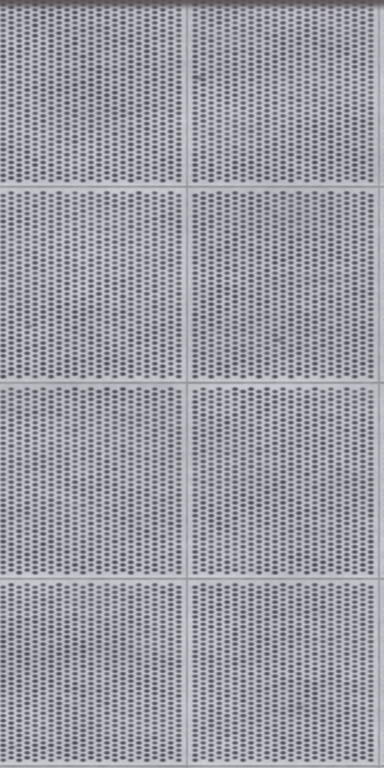
This texture is drawn by a Shadertoy shader. Its source:

```glsl
// Perforated metal cladding: two columns by four rows of pale panels with upright
// chains of staggered oval holes, soft seams, weathering and a top shadow.
// Lengths are in canvas widths; each pixel averages a small grid of samples.

const vec2 PANEL = vec2(0.5, 0.5105);        // panel pitch
const vec2 ORIGIN = vec2(-0.013, -0.018);    // corner of the lowest left panel
const float BOTTOM_SQUEEZE = 0.023;          // height lost by the lowest row
const vec2 MARGIN = vec2(0.0110, 0.0095);    // plain border around the holes
const vec2 HOLES = vec2(23.0, 36.0);         // upright chains, holes in each
const vec2 HOLE_RADIUS = vec2(0.0068, 0.0044);
const float HOLE_SOFTNESS = 0.0033;
const vec2 SEAM_HALF_WIDTH = vec2(0.0060, 0.0056);
const float SHADOW_HEIGHT = 0.030;
const int SMUDGES = 5;
const int SAMPLES = 3;

const vec3 METAL = vec3(0.752, 0.752, 0.782);
const vec3 HOLE_DARK = vec3(0.290, 0.288, 0.335);
const vec3 SEAM_GREY = vec3(0.51, 0.51, 0.54);
const vec3 SHADOW_BROWN = vec3(0.33, 0.30, 0.31);
const vec3 SMUDGE_GREY = vec3(0.30, 0.30, 0.34);

float hash(vec2 p) {
    vec3 q = fract(vec3(p.xyx) * 0.1031);
    q += dot(q, q.yzx + 33.33);
    return fract((q.x + q.y) * q.z);
}

float noise(vec2 p) {
    vec2 i = floor(p), f = fract(p);
    f = f * f * (3.0 - 2.0 * f);
    return mix(mix(hash(i), hash(i + vec2(1, 0)), f.x),
               mix(hash(i + vec2(0, 1)), hash(i + vec2(1, 1)), f.x), f.y);
}

float fbm(vec2 p) {
    return 0.55 * noise(p) + 0.30 * noise(p * 2.1 + 7.0) + 0.15 * noise(p * 4.3 + 19.0);
}

// Coverage of the oval holes at a point inside one panel
float holeMask(vec2 local, vec2 panelId, float pixel) {
    vec2 pitch = (PANEL - 2.0 * MARGIN) / (HOLES + vec2(0.0, 0.5));
    vec2 grid = (local - MARGIN) / pitch;
    float column = floor(grid.x);
    grid.y -= 0.5 * mod(column, 2.0);
    float row = floor(grid.y);
    if (row < 0.0 || row >= HOLES.y || column < 0.0 || column >= HOLES.x) return 0.0;

    float variation = hash(vec2(column, row) + panelId * 61.0 + 150.0);
    vec2 radius = HOLE_RADIUS * mix(0.92, 1.06, variation);
    vec2 offset = (fract(grid) - 0.5) * pitch;
    float dist = (length(offset / radius) - 1.0) * radius.y;
    float soft = max(HOLE_SOFTNESS, 0.3 * pixel);
    return (1.0 - smoothstep(-soft, soft, dist)) * mix(0.86, 1.0, variation);
}

vec3 cladding(vec2 p, float pixel) {
    // Panel coordinates, with the lowest row slightly shorter
    vec2 q = p - ORIGIN;
    float bottomEnd = PANEL.y + ORIGIN.y;
    q.y -= BOTTOM_SQUEEZE * max(0.0, 1.0 - p.y / bottomEnd);
    vec2 panelId = floor(q / PANEL);
    vec2 local = q - panelId * PANEL;

    // Sheet tone: panel difference, cloudy wear and faint horizontal streaks
    float tone = 0.025 * (hash(panelId + 31.0) - 0.5);
    tone += 0.08 * (fbm(p * vec2(4.0, 7.0) + 3.0) - 0.5);
    tone += 0.03 * (noise(p * vec2(5.0, 60.0) + 11.0) - 0.5);
    tone += 0.035 * (noise(p * 130.0) - 0.5);
    vec3 color = METAL + tone;

    // Holes vary in depth across the sheet and darken near its lower edge
    float depth = 0.80 + 0.26 * fbm(p * vec2(5.0, 9.0) + 40.0);
    depth += 0.10 * (1.0 - smoothstep(0.02, 0.12, local.y));
    float holes = holeMask(local, panelId, pixel);
    color = mix(color, HOLE_DARK + 0.4 * tone, holes * min(depth, 1.0));

    // Seams: a blurred grey line, with a faint highlight on the lip beside it
    vec2 seamDist = min(local, PANEL - local);
    vec2 line = 1.0 - smoothstep(vec2(0.0), SEAM_HALF_WIDTH, seamDist);
    float lip = smoothstep(0.003, 0.006, local.y) * (1.0 - smoothstep(0.006, 0.011, local.y));
    color += 0.03 * lip;
    float seam = max(line.x * 0.66, line.y * 0.80);
    color = mix(color, SEAM_GREY, seam * mix(0.65, 1.0, noise(p * 45.0)));

    // Small scattered smudges
    for (int i = 0; i < SMUDGES; i++) {
        float k = float(i);
        vec2 center = vec2(hash(vec2(k, 4.7)), 2.0 * hash(vec2(k, 9.2)));
        vec2 size = vec2(0.010, 0.005) * mix(0.6, 1.4, hash(vec2(k, 2.3)));
        vec2 d = (p - center) / size;
        color = mix(color, SMUDGE_GREY, 0.5 * exp(-dot(d, d)));
    }

    // Shadow under the top edge
    float shadow = 1.0 - smoothstep(0.004, SHADOW_HEIGHT, 2.0 - p.y);
    return mix(color, SHADOW_BROWN, 0.85 * shadow);
}

void mainImage(out vec4 fragColor, in vec2 fragCoord) {
    float pixel = 1.0 / iResolution.x;
    vec3 sum = vec3(0.0);
    for (int j = 0; j < SAMPLES; j++)
    for (int i = 0; i < SAMPLES; i++) {
        vec2 jitter = (vec2(i, j) + 0.5) / float(SAMPLES) - 0.5;
        vec2 p = (fragCoord + jitter) / iResolution.xy * vec2(1.0, 2.0);
        sum += cladding(p, pixel);
    }
    fragColor = vec4(sum / float(SAMPLES * SAMPLES), 1.0);
}
```
